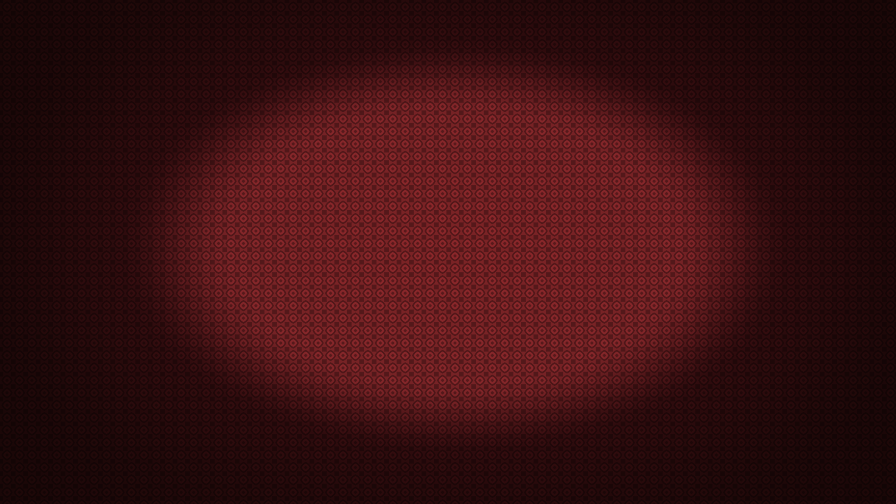
Give the GLSL for this background, as a WebGL 1 fragment shader.

```glsl
precision highp float;
// Dark red damask of small rings and squares, lit by a soft oval spotlight.

uniform vec2 u_resolution;

// Soft circular band of the given radius and half width.
float band(float r, float radius, float halfWidth, float blur) {
  return 1.0 - smoothstep(halfWidth - blur, halfWidth + blur, abs(r - radius));
}

// Brightness of the woven tile, averaging about one.
float weave(vec2 cell, float blur) {
  vec2 q = abs(fract(cell + 0.5) - 0.5);
  float r = mix(length(q), q.x + q.y, 0.4);

  // Pale ring with a dark core and a dark outline.
  float shade = 1.11;
  shade -= 0.36 * band(r, 0.38, 0.07, blur);
  shade += 0.14 * band(r, 0.23, 0.07, blur);
  shade -= 0.30 * band(r, 0.0, 0.12, blur);

  // Dark square between four rings.
  vec2 s = 0.5 - q;
  float square = max(s.x, s.y);
  return shade - 0.34 * (1.0 - smoothstep(0.19 - blur, 0.19 + blur, square));
}

void main() {
  vec2 p = (gl_FragCoord.xy - vec2(0.5 * u_resolution.x, 0.0)) / u_resolution.y;

  // Oval spotlight with a wide feathered rim.
  float d = length((p - vec2(0.014, 0.51)) / vec2(0.56, 0.345));
  float core = 1.0 - smoothstep(0.76, 1.2, d);
  float halo = 1.0 - smoothstep(0.9, 1.8, d);

  vec3 color = mix(vec3(0.112, 0.029, 0.031), vec3(0.178, 0.042, 0.05), halo);
  vec3 lit = mix(vec3(0.435, 0.122, 0.132), vec3(0.42, 0.122, 0.132), smoothstep(0.0, 0.9, d));
  color = mix(color, lit, core);

  // Repeating cloth pattern, softened to the size of a pixel.
  const float rows = 40.5;
  float blur = clamp(0.55 * rows / u_resolution.y, 0.01, 0.12);
  color *= weave((p - vec2(-0.2577, 0.6404)) * rows, blur);

  // Darker outer corners.
  color *= 1.0 - 0.18 * smoothstep(0.65, 1.05, length(p - vec2(0.0, 0.5)));

  gl_FragColor = vec4(color, 1.0);
}
```
